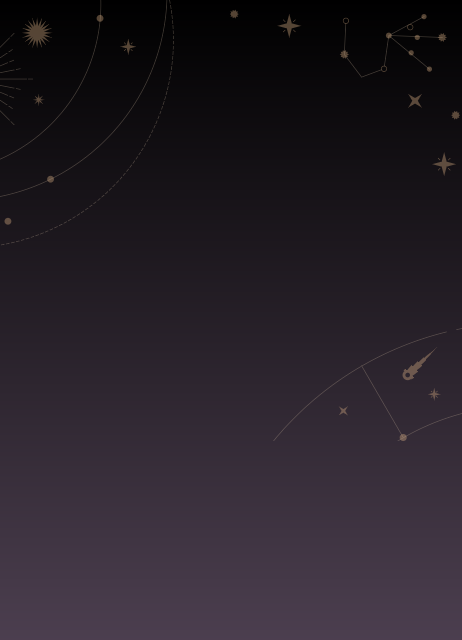
Write a WebGL 2 fragment shader that draws this background.

```glsl
#version 300 es
precision highp float;
// Night-sky backdrop: a black to muted violet gradient with faint bronze
// orbits, sunbursts, stars, a constellation and a comet, all drawn as
// signed distances in units of one hundredth of the canvas height.
uniform vec2 u_resolution;
out vec4 fragColor;

const float TAU = 6.2831853;
const vec3 SKY_LOW = vec3(0.297, 0.245, 0.31);
const vec3 BRONZE = vec3(0.82, 0.66, 0.50);
const vec3 THREAD = vec3(0.75, 0.67, 0.58);
const float BRONZE_ALPHA = 0.4;
const float THREAD_ALPHA = 0.34;
const float HALF_LINE = 0.05;
const float DASH_PERIOD = 0.8;
const float RAY_COUNT = 32.0;
const vec2 BURST = vec2(-4.95, 87.65);
const vec2 SUN = vec2(5.8, 94.86);
const vec2 CHART = vec2(81.85, -1.0);
const float CHART_FLOOR = 31.1;
const vec2 HUB = vec2(60.75, 94.45);
const vec2 COMET = vec2(63.7, 41.4);
const vec2 COMET_DIR = vec2(0.727, 0.687);
const float COMET_LENGTH = 6.3;

// Each star: x, y, radius, turn in radians
const vec4 STARS[6] = vec4[6](
  vec4(20.05, 92.7, 1.2, 0.0), vec4(45.2, 95.96, 1.85, 0.0),
  vec4(69.4, 74.35, 1.85, 0.0), vec4(67.85, 38.4, 0.95, 0.0),
  vec4(64.85, 84.25, 1.45, 0.7854), vec4(53.65, 35.8, 0.95, 0.7854));
// Each dot: x, y, radius
const vec3 DOTS[9] = vec3[9](
  vec3(15.63, 97.14, 0.53), vec3(7.9, 72.0, 0.53), vec3(1.24, 65.43, 0.53),
  vec3(63.0, 31.64, 0.55), vec3(HUB, 0.45), vec3(66.25, 97.4, 0.4),
  vec3(65.2, 94.15, 0.4), vec3(64.25, 91.75, 0.4), vec3(67.1, 89.2, 0.4));
const vec2 COGS[4] = vec2[4](
  vec2(36.6, 97.8), vec2(71.2, 82.0), vec2(53.8, 91.5), vec2(69.1, 94.15));
const vec2 RINGS[3] = vec2[3](vec2(54.05, 96.75), vec2(60.0, 89.25), vec2(64.1, 95.75));
const vec2 CHAIN[5] = vec2[5](RINGS[0], COGS[2], vec2(56.5, 87.95), RINGS[1], HUB);
const vec2 BRANCHES[3] = vec2[3](vec2(66.25, 97.4), COGS[3], vec2(67.1, 89.2));

float pixel; // size of one pixel in canvas units

float fill(float d) { return clamp(0.5 - d / pixel, 0.0, 1.0); }
float stroke(float d) { return fill(abs(d) - HALF_LINE); }

float segment(vec2 p, vec2 a, vec2 b) {
  vec2 pa = p - a, ba = b - a;
  return length(pa - ba * clamp(dot(pa, ba) / dot(ba, ba), 0.0, 1.0));
}

// Star polygon with n tips at radius outer and valleys at radius inner
float star(vec2 p, float n, float outer, float inner, float turn) {
  float a = atan(p.y, p.x) - turn, wedge = TAU / n;
  a = abs(a - wedge * round(a / wedge));
  vec2 q = length(p) * vec2(cos(a), sin(a));
  vec2 edge = inner * vec2(cos(wedge * 0.5), sin(wedge * 0.5)) - vec2(outer, 0.0);
  vec2 normal = normalize(vec2(edge.y, -edge.x));
  return max(dot(q - vec2(outer, 0.0), normal), q.x - outer);
}

// Rays of stepped length, each broken by a small gap near its tip
float sunburst(vec2 p) {
  float a = atan(p.y, p.x), wedge = TAU / RAY_COUNT, r = length(p);
  float k = round(a / wedge);
  float m = abs(mod(k, 4.0) - 2.0);
  float reach = 7.7 + 0.6 * m * m;
  float d = abs(r * sin(a - k * wedge)) - HALF_LINE;
  return max(max(d, r - reach), 0.14 - abs(r - reach + 0.85));
}

// Round head with a hole, and a tail narrowing in flame-like notches
float comet(vec2 p) {
  float u = dot(p, COMET_DIR), v = abs(dot(p, vec2(-COMET_DIR.y, COMET_DIR.x)));
  float taper = clamp(1.0 - u / COMET_LENGTH, 0.0, 1.0);
  float notch = 0.7 + 0.5 * fract((u - 0.4) / 1.1);
  float tail = max(v - 0.9 * pow(taper, 1.5) * notch, max(-u, u - COMET_LENGTH));
  return max(min(length(p) - 0.8, tail), 0.36 - length(p));
}

void main() {
  vec2 p = gl_FragCoord.xy * 100.0 / u_resolution.y;
  pixel = 100.0 / u_resolution.y;

  // Orbits, the last one dashed
  float line = max(stroke(length(p - vec2(-10.74, 99.35)) - 26.5),
                   stroke(length(p - vec2(-6.5, 101.24)) - 32.6));
  vec2 o = p - vec2(-5.4, 93.75);
  float dash = abs(fract(atan(o.y, o.x) * 32.5 / DASH_PERIOD) - 0.5) * DASH_PERIOD - 0.25;
  line = max(line, fill(max(abs(length(o) - 32.5) - HALF_LINE, dash)));
  line = max(line, fill(sunburst(p - BURST)));

  // Chart arcs and their spoke
  float r = length(p - CHART);
  float gap = fill(0.75 - abs(p.x - 70.55));
  float arcs = max(stroke(r - 50.6) * gap, stroke(r - 37.65));
  line = max(line, arcs * fill(CHART_FLOOR - p.y) * fill(p.x - CHART.x));
  line = max(line, stroke(segment(p, vec2(56.5, 42.85), vec2(63.0, 31.64))));

  // Constellation, with hollow rings
  for (int i = 0; i < 4; i++) line = max(line, stroke(segment(p, CHAIN[i], CHAIN[i + 1])));
  for (int i = 0; i < 3; i++) line = max(line, stroke(segment(p, HUB, BRANCHES[i])));
  float solid = max(fill(star(p - SUN, 20.0, 2.35, 1.15, 0.0)), fill(comet(p - COMET)));
  for (int i = 0; i < 3; i++) {
    float d = length(p - RINGS[i]) - 0.42;
    line *= 1.0 - fill(d);
    solid = max(solid, stroke(d));
  }

  // Dots, cogs and stars
  for (int i = 0; i < 9; i++) solid = max(solid, fill(length(p - DOTS[i].xy) - DOTS[i].z));
  for (int i = 0; i < 4; i++) solid = max(solid, fill(star(p - COGS[i], 10.0, 0.68, 0.5, 0.0)));
  solid = max(solid, fill(star(p - vec2(6.05, 84.4), 8.0, 0.85, 0.3, 0.0)));
  for (int i = 0; i < 6; i++) {
    vec4 s = STARS[i];
    vec2 q = p - s.xy;
    solid = max(solid, fill(star(q, 4.0, s.z, s.z * 0.3, s.w)));
    float spark = segment(abs(q), vec2(s.z * 0.36), vec2(s.z * 0.5));
    if (s.w == 0.0) solid = max(solid, stroke(spark));
  }

  vec3 color = SKY_LOW * (1.0 - p.y / 100.0);
  color = mix(color, THREAD, THREAD_ALPHA * line);
  color = mix(color, BRONZE, BRONZE_ALPHA * solid);
  fragColor = vec4(color, 1.0);
}
```
